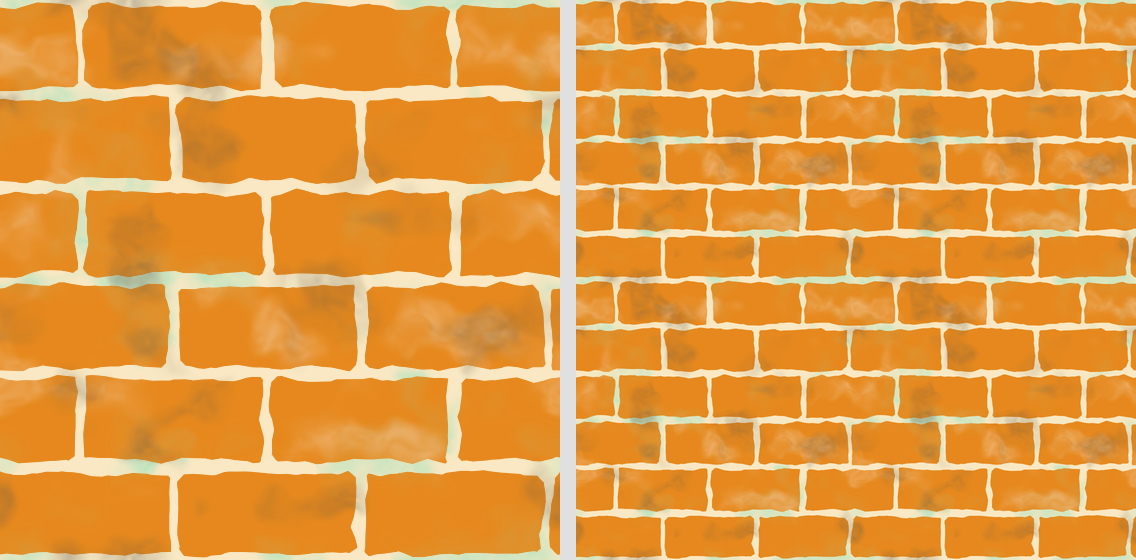
Left: one tile. Right: repeated 2 by 2.
Give the GLSL for this texture, as a three.js fragment shader.

```glsl
// Rough-cut orange brick wall in running bond with cream mortar.
// Each brick is a box distance with its own jagged edges and chipped corners;
// wrapping cloud noise lays soot, mint and cream weathering over the wall.

#define BRICKS vec2(3.0, 6.0)      // repeats across and down (even rows)
#define BOND_SHIFT 0.43            // joint position in odd rows
#define GAP vec2(0.0185, 0.0205)   // mean mortar width
#define JAG 0.0068                 // depth of the large edge kinks
#define CHIP 0.0016                // depth of the small edge kinks
#define EDGE 0.0011                // edge smoothing
#define BRICK_COLOR vec3(0.902, 0.535, 0.115)
#define MORTAR_COLOR vec3(0.975, 0.910, 0.765)
#define SOOT_COLOR vec3(0.36, 0.33, 0.27)
#define MINT_COLOR vec3(0.60, 0.88, 0.74)
#define CREAM_COLOR vec3(0.95, 0.80, 0.62)

varying vec2 vUv;

float hash(vec2 p) {
  vec3 q = fract(vec3(p.xyx) * 0.1031);
  q += dot(q, q.yzx + 33.33);
  return fract((q.x + q.y) * q.z);
}

// Value noise that wraps after "period" cells
float noise(vec2 uv, vec2 period, float seed) {
  vec2 p = uv * period;
  vec2 i = floor(p), f = fract(p);
  f = f * f * (3.0 - 2.0 * f);
  vec2 a = mod(i, period) + seed;
  vec2 b = mod(i + 1.0, period) + seed;
  return mix(mix(hash(a), hash(vec2(b.x, a.y)), f.x),
             mix(hash(vec2(a.x, b.y)), hash(b), f.x), f.y);
}

// Polyline through random heights at unevenly spaced knots, -1 to 1
float polyline(float t, float seed) {
  float i = floor(t);
  if (t < i + 0.7 * hash(vec2(i, seed))) i -= 1.0;
  float start = i + 0.7 * hash(vec2(i, seed));
  float end = i + 1.0 + 0.7 * hash(vec2(i + 1.0, seed));
  float h0 = hash(vec2(i, seed + 7.3));
  float h1 = hash(vec2(i + 1.0, seed + 7.3));
  return 2.0 * mix(h0, h1, (t - start) / (end - start)) - 1.0;
}

float jaggedEdge(float along, float seed) {
  return JAG * polyline(along * 25.0 + 40.0, seed)
       + CHIP * polyline(along * 65.0 + 90.0, seed + 3.1);
}

// Distance inside the brick outline, negative in the mortar
float brickDistance(vec2 uv) {
  vec2 p = uv * BRICKS;
  float row = floor(p.y);
  p.x -= BOND_SHIFT + 0.5 * (1.0 - mod(row, 2.0));
  vec2 id = vec2(mod(floor(p.x), BRICKS.x), mod(row, BRICKS.y));
  vec2 q = (fract(p) - 0.5) / BRICKS;
  vec2 side = step(0.0, q);
  float seed = 11.0 + 17.0 * (id.x + BRICKS.x * id.y);

  vec2 inside = 0.5 / BRICKS - 0.5 * GAP - abs(q);
  inside.x += jaggedEdge(q.y, seed + side.x * 4.7);
  inside.y += jaggedEdge(q.x, seed + 9.4 + side.y * 4.7);

  // Chipped corners, each cut by its own amount
  float cut = 0.014 * hash(side + seed);
  float corner = (inside.x + inside.y - cut) * 0.7071;
  return min(min(inside.x, inside.y), corner);
}

// Soft patch with a wispy, mottled interior
float patchMask(vec2 uv, float seed) {
  vec2 warp = vec2(noise(uv, vec2(24.0), seed + 5.0),
                   noise(uv, vec2(24.0), seed + 47.0)) - 0.5;
  vec2 w = uv + 0.035 * warp;
  float shape = 0.72 * noise(w, vec2(8.0, 10.0), seed)
              + 0.28 * noise(w, vec2(19.0, 23.0), seed + 13.0);
  float mottle = 0.6 * noise(w, vec2(44.0, 56.0), seed + 29.0)
               + 0.4 * noise(w, vec2(83.0, 97.0), seed + 71.0);
  return smoothstep(0.56, 0.84, shape) * (0.35 + 0.95 * mottle);
}

void main() {
  float brick = smoothstep(-EDGE, EDGE, brickDistance(vUv));
  vec3 color = mix(MORTAR_COLOR, BRICK_COLOR, brick);

  // Weathering: mint shows mainly on mortar, cream only on brick
  float mint = patchMask(vUv, 131.0);
  float cream = patchMask(vUv, 257.0);
  float soot = patchMask(vUv, 389.0);
  color = mix(color, MINT_COLOR, mint * mix(0.50, 0.10, brick));
  color = mix(color, CREAM_COLOR, cream * 0.42 * brick);
  color = mix(color, SOOT_COLOR, soot * mix(0.32, 0.27, brick));

  gl_FragColor = vec4(color, 1.0);
}
```
